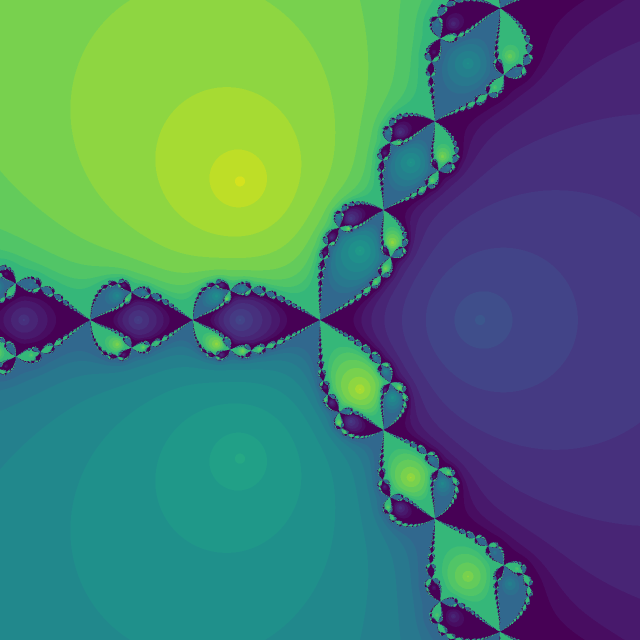
Write a WebGL 2 fragment shader that draws this background.

```glsl
#version 300 es
precision highp float;
// Newton basins of z^3 = 1 on the complex plane, from -2 to 2.
// Each root owns a third of a dark-violet to yellow ramp; every Newton step
// needed to reach the root moves the colour down one band in that third.

uniform vec2 u_resolution;
out vec4 fragColor;

const float HALF_SPAN = 2.0;      // plane units from centre to edge
const float ROOT_COUNT = 3.0;
const float BAND_STEP = 0.1;      // part of a root's ramp lost per step
const float NEAR_ROOT = 1e-3;     // the next step squares this error
const int MAX_STEPS = 48;
const int GRID = 2;               // samples per pixel side
const float TAU = 6.2831853;

// Polynomial colour ramp: violet, blue, teal, green, yellow
vec3 ramp(float t) {
  const vec3 c0 = vec3(0.2777, 0.0054, 0.3341);
  const vec3 c1 = vec3(0.1051, 1.4046, 1.3846);
  const vec3 c2 = vec3(-0.3309, 0.2148, 0.0951);
  const vec3 c3 = vec3(-4.6342, -5.7991, -19.3324);
  const vec3 c4 = vec3(6.2283, 14.1799, 56.6906);
  const vec3 c5 = vec3(4.7764, -13.7451, -65.3530);
  const vec3 c6 = vec3(-5.4355, 4.6459, 26.3124);
  return c0 + t * (c1 + t * (c2 + t * (c3 + t * (c4 + t * (c5 + t * c6)))));
}

// One Newton step for z^3 - 1: (2z + 1 / z^2) / 3
vec2 newtonStep(vec2 z) {
  float r2 = max(dot(z, z), 1e-9);
  vec2 inverseSquare = vec2(z.x * z.x - z.y * z.y, -2.0 * z.x * z.y) / (r2 * r2);
  return (2.0 * z + inverseSquare) / 3.0;
}

// Cube root of unity closest in angle: 0 right, 1 lower left, 2 upper left
float nearestRoot(vec2 z) {
  float turn = -atan(z.y, z.x) / TAU;
  return mod(floor(turn * ROOT_COUNT + 0.5), ROOT_COUNT);
}

vec2 rootPosition(float index) {
  float angle = -TAU * index / ROOT_COUNT;
  return vec2(cos(angle), sin(angle));
}

// Follow a point to its root, then pick the band colour
vec3 basinColor(vec2 z) {
  float root = nearestRoot(z);
  float steps = 1.0;
  for (int i = 0; i < MAX_STEPS; i++) {
    if (distance(z, rootPosition(root)) < NEAR_ROOT) break;
    z = newtonStep(z);
    root = nearestRoot(z);
    steps += 1.0;
  }
  float level = max(1.0 - BAND_STEP * steps, 0.0);
  return ramp((root + level) / ROOT_COUNT);
}

void main() {
  float scale = 2.0 * HALF_SPAN / min(u_resolution.x, u_resolution.y);
  vec3 color = vec3(0.0);

  // Average a small grid of samples to smooth the edges
  for (int j = 0; j < GRID; j++) {
    for (int i = 0; i < GRID; i++) {
      vec2 offset = (vec2(i, j) + 0.5) / float(GRID) - 0.5;
      color += basinColor((gl_FragCoord.xy + offset - 0.5 * u_resolution) * scale);
    }
  }
  fragColor = vec4(color / float(GRID * GRID), 1.0);
}
```
